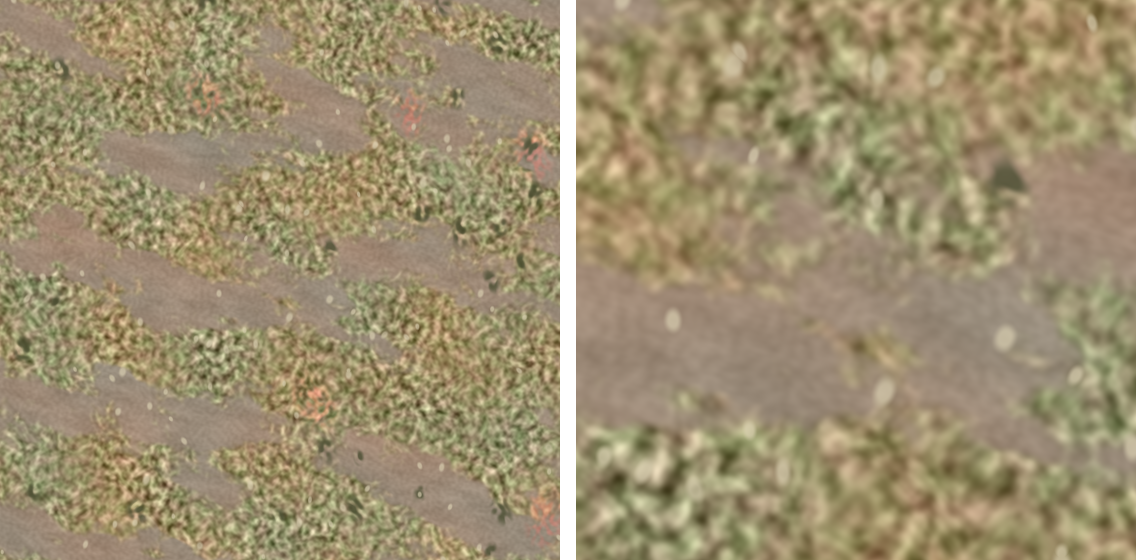
Left, the full canvas; right, a detail of the centre.
Reproduce this texture procedurally as a three.js fragment shader.

```glsl
varying vec2 vUv;

float hash(vec2 p) {
  return fract(sin(dot(p, vec2(127.1, 311.7))) * 43758.5453);
}

mat2 rotate(float a) {
  return mat2(cos(a), sin(a), -sin(a), cos(a));
}

float cornerSlope(vec2 cell, vec2 offset) {
  float a = 6.2832 * hash(cell);
  return dot(vec2(cos(a), sin(a)), offset);
}

// Gradient noise, roughly -0.7 to 0.7
float noise(vec2 p) {
  vec2 i = floor(p), f = fract(p);
  vec2 u = f * f * f * (f * (f * 6.0 - 15.0) + 10.0);
  vec2 e = vec2(1.0, 0.0);
  return mix(mix(cornerSlope(i, f), cornerSlope(i + e, f - e), u.x),
             mix(cornerSlope(i + e.yx, f - e.yx), cornerSlope(i + 1.0, f - 1.0), u.x), u.y);
}

float fbm(vec2 p) {
  float sum = 0.0, amp = 1.0;
  for (int i = 0; i < 4; i++) {
    sum += amp * noise(p);
    p = rotate(0.3) * p * 2.03 + 17.3;
    amp *= 0.55;
  }
  return sum;
}

// Soft scattered spots; chance is the share of cells that hold one
float spots(vec2 uv, float cells, float radius, float chance, float seed) {
  vec2 p = uv * cells, home = floor(p);
  float cover = 0.0;
  for (int y = -1; y <= 1; y++) {
    for (int x = -1; x <= 1; x++) {
      vec2 cell = home + vec2(float(x), float(y));
      vec2 centre = cell + vec2(hash(cell + seed), hash(cell + seed + 5.7));
      vec2 d = rotate(hash(cell + seed + 9.1) - 0.5) * (p - centre);
      float size = radius * mix(0.6, 1.2, hash(cell + seed + 3.3));
      float spot = 1.0 - smoothstep(0.35, 1.0, length(d * vec2(1.25, 0.85)) / size);
      cover = max(cover, spot * step(hash(cell + seed + 1.9), chance));
    }
  }
  return cover;
}

void main() {
  vec2 uv = vUv;
  vec2 slanted = vec2(uv.x, uv.y + 0.25 * uv.x);
  vec2 warped = uv + 0.006 * vec2(noise(uv * 22.0), noise(uv * 22.0 + 40.0));

  // Leaf grains, leaning one way or the other
  float lean = smoothstep(-0.15, 0.15, noise(uv * 13.0 + 8.0));
  float leftGrain = noise(rotate(0.45) * warped * vec2(78.0, 58.0));
  float rightGrain = noise(rotate(-0.5) * warped * vec2(78.0, 58.0) + 31.0);
  float grain = mix(leftGrain, rightGrain, lean);
  float fine = noise(rotate(0.8) * warped * 125.0);
  float liveliness = 0.9 + 0.6 * noise(uv * 9.0 + 60.0);
  float tone = liveliness * (0.42 * grain + 0.2 * fine) + 0.05 * fbm(uv * 8.0);

  vec3 grass = vec3(0.605, 0.558, 0.405) + tone * vec3(1.0, 0.99, 0.95);
  grass += vec3(0.07, -0.01, -0.04) * noise(uv * 7.0 + 90.0);
  grass += vec3(0.09, -0.01, 0.06) * noise(warped * 48.0 + 12.0);

  // Bare soil, smeared along the slope
  float streaks = fbm(slanted * vec2(14.0, 34.0) + 5.0);
  vec3 soil = vec3(0.61, 0.54, 0.47) + 0.06 * streaks + 0.05 * fine;
  soil += vec3(0.06, -0.01, -0.03) * noise(slanted * vec2(5.0, 9.0) + 70.0);

  float cover = fbm(slanted * vec2(3.6, 7.5) + vec2(2.4, 6.1));
  cover += 0.18 * noise(uv * 34.0 + 3.0) + 0.14 * grain;
  vec3 color = mix(soil, grass, smoothstep(-0.28, 0.04, cover));

  // Reddish tufts, dark clumps and pale flecks
  float tuft = spots(warped, 6.0, 0.3, 0.09, 21.0);
  color += vec3(0.13, -0.04, -0.03) * tuft * smoothstep(-0.25, 0.3, grain);
  float clump = spots(warped, 13.0, 0.32, 0.09, 47.0);
  color = mix(color, vec3(0.27, 0.29, 0.18), 0.75 * clump * smoothstep(0.3, -0.2, grain));
  float fleck = spots(warped, 30.0, 0.27, 0.1, 83.0);
  color = mix(color, vec3(0.86, 0.82, 0.7), 0.65 * fleck);

  gl_FragColor = vec4(clamp(color, 0.0, 1.0), 1.0);
}
```
